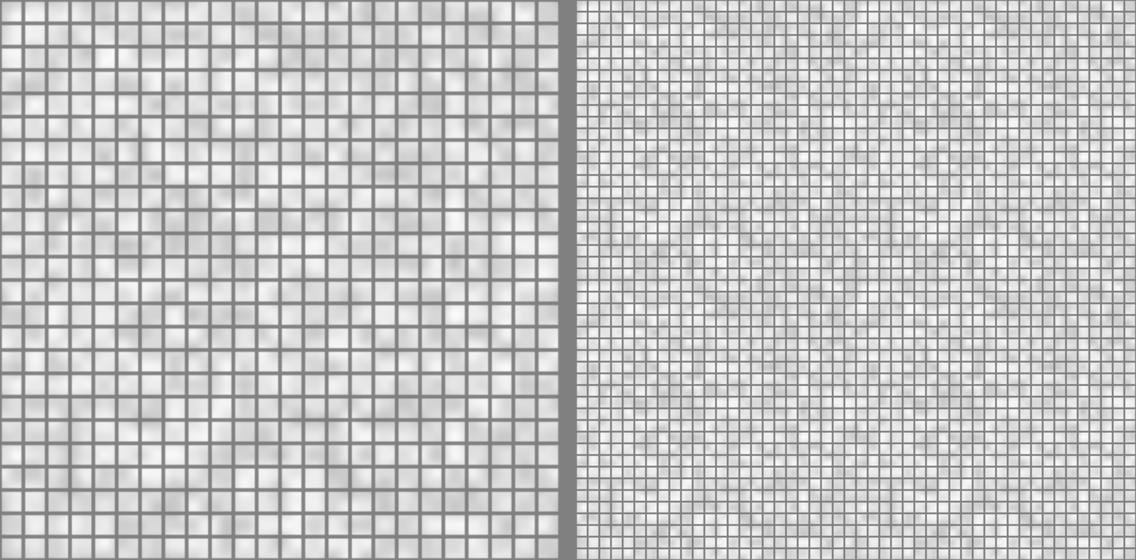
Left: one tile. Right: repeated 2 by 2.
Write a three.js fragment shader that draws this pattern.

```glsl
// Square mosaic: a 24 by 24 grid of pale grey tiles with soft edges and grey grout.
// Each tile is masked by its distance to the nearest cell border, and
// wrapping value noise clouds the glaze so the sheet tiles without a seam.

varying vec2 vUv;

const float TILES = 24.0;          // repeats across and up
const float GROUT_CORE = 0.030;    // flat grout half width, in cells
const float GROUT_EDGE = 0.130;    // where the tile reaches full brightness
const float CLOUD_PERIOD = 32.0;   // noise lattice cells per canvas
const float GRAIN_PERIOD = 64.0;   // finer noise lattice
const float GRAIN_SHARE = 0.15;
const float GROUT_VARIATION = 0.02;
const vec3 GROUT_COLOR = vec3(0.505);
const vec3 GLAZE_DARK = vec3(0.765);
const vec3 GLAZE_LIGHT = vec3(0.985);

float hash(vec2 p) {
  return fract(sin(dot(p, vec2(127.1, 311.7))) * 43758.5453);
}

// Value noise whose lattice wraps after the given period.
float wrappedNoise(vec2 uv, float period) {
  vec2 p = uv * period;
  vec2 cell = floor(p);
  vec2 f = fract(p);
  vec2 blend = f * f * (3.0 - 2.0 * f);
  vec2 a = mod(cell, period);
  vec2 b = mod(cell + 1.0, period);
  float lower = mix(hash(a), hash(vec2(b.x, a.y)), blend.x);
  float upper = mix(hash(vec2(a.x, b.y)), hash(b), blend.x);
  return mix(lower, upper, blend.y);
}

// Soft square mask: 0 in the grout, 1 on the tile face.
float tileMask(vec2 uv) {
  vec2 toBorder = 0.5 - abs(fract(uv * TILES) - 0.5);
  vec2 face = smoothstep(GROUT_CORE, GROUT_EDGE, toBorder);
  return face.x * face.y;
}

void main() {
  // Cloudy glaze
  float cloud = wrappedNoise(vUv, CLOUD_PERIOD);
  float grain = wrappedNoise(vUv, GRAIN_PERIOD);
  float shade = mix(cloud, grain, GRAIN_SHARE);
  vec3 glaze = mix(GLAZE_DARK, GLAZE_LIGHT, shade);

  // Grout with a faint share of the same clouding
  vec3 grout = GROUT_COLOR + GROUT_VARIATION * (shade - 0.5);

  gl_FragColor = vec4(mix(grout, glaze, tileMask(vUv)), 1.0);
}
```
